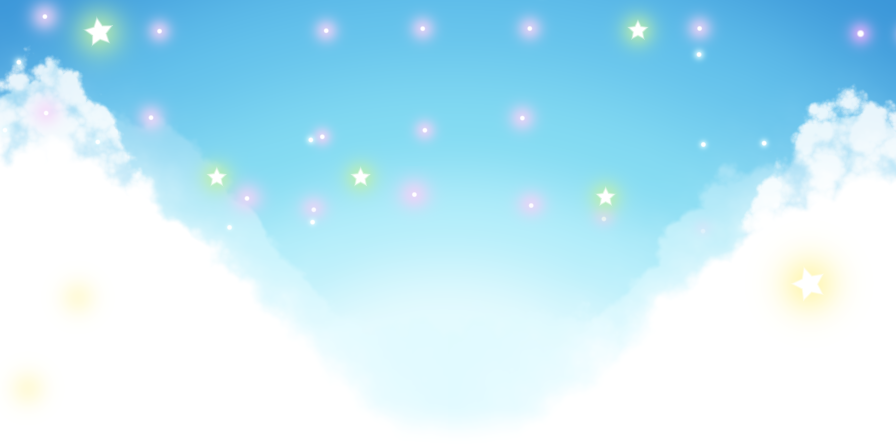
Give the GLSL for this background, as a WebGL 1 fragment shader.

```glsl
precision highp float;
uniform vec2 u_resolution;

const float FIFTH_TURN = 1.2566371;
const vec3 WHITE = vec3(1.0);
const vec3 PALE = vec3(0.87, 0.98, 1.0);
const vec3 CLOUD_SHADE = vec3(0.66, 0.87, 0.96);
const vec3 PINK = vec3(0.95, 0.82, 0.97);
const vec3 LIME = vec3(0.75, 0.94, 0.66);
const vec3 CREAM = vec3(1.0, 0.96, 0.65);

vec2 hash2(vec2 p) {
  vec2 s = vec2(dot(p, vec2(127.1, 311.7)), dot(p, vec2(269.5, 183.3)));
  return fract(sin(s) * 4375.85);
}

// Distance to the nearest scattered cell point
float cellular(vec2 p) {
  vec2 id = floor(p);
  float nearest = 2.0;
  for (int j = -1; j <= 1; j++) {
    for (int i = -1; i <= 1; i++) {
      vec2 cell = id + vec2(float(i), float(j));
      nearest = min(nearest, distance(p, cell + hash2(cell)));
    }
  }
  return nearest;
}

// Layered round puffs, centred near zero
float billow(vec2 p) {
  float sum = 0.0;
  float amp = 0.5;
  for (int i = 0; i < 4; i++) {
    sum += amp * (0.47 - cellular(p));
    p = mat2(1.6, 1.2, -1.2, 1.6) * p + 4.7;
    amp *= 0.52;
  }
  return sum;
}

float smoothMin(float a, float b, float k) {
  float h = max(k - abs(a - b), 0.0) / k;
  return min(a, b) - 0.25 * h * h * k;
}

// Height of a shelf that turns into a steep slope
float ridge(float u, vec2 shelf, vec2 slope) {
  return smoothMin(shelf.x - shelf.y * u, slope.x - slope.y * u, 0.04);
}

vec3 skyColor(vec2 p) {
  float d = length((p - vec2(1.0, 0.1)) * vec2(0.75, 1.0));
  vec3 c = mix(vec3(0.89, 0.98, 0.995), vec3(0.70, 0.93, 0.98), smoothstep(0.18, 0.44, d));
  c = mix(c, vec3(0.52, 0.86, 0.95), smoothstep(0.40, 0.62, d));
  c = mix(c, vec3(0.38, 0.75, 0.92), smoothstep(0.58, 0.92, d));
  return mix(c, vec3(0.23, 0.59, 0.85), smoothstep(0.85, 1.18, d));
}

float halo(vec2 p, float radius) {
  return exp(-dot(p, p) / (radius * radius));
}

// One jittered light in each chosen grid cell
vec3 sparkles(vec3 c, vec2 p, float size, float radius, float share, vec3 tint) {
  vec2 id = floor(p / size);
  vec2 rnd = hash2(id + 7.0);
  vec2 q = p - (id + 0.3 + 0.4 * rnd) * size;
  float on = step(hash2(id + 31.0).x, share) * smoothstep(0.44, 0.56, p.y);
  float r = radius * (0.65 + 0.5 * rnd.y);
  c = mix(c, tint, 0.8 * on * halo(q, r));
  return mix(c, WHITE, on * smoothstep(0.007, 0.003, length(q)));
}

float starDistance(vec2 p, float radius, float turn) {
  float a = atan(p.x, p.y) + turn + 0.5 * FIFTH_TURN;
  a = abs(mod(a, FIFTH_TURN) - 0.5 * FIFTH_TURN);
  vec2 q = length(p) * vec2(sin(a), cos(a)) - vec2(0.0, radius);
  return dot(q, vec2(0.897, 0.443));
}

vec3 glowingStar(vec3 c, vec2 p, float radius, float turn, vec3 tint) {
  c = mix(c, tint, 0.8 * halo(p, radius * 1.7));
  return mix(c, WHITE, smoothstep(0.003, -0.003, starDistance(p, radius, turn)));
}

void main() {
  vec2 p = gl_FragCoord.xy / u_resolution * vec2(2.0, 1.0);
  float u = 1.0 - abs(p.x - 1.0);
  float right = step(1.0, p.x);
  float puffs = billow(p * 8.0);
  float detail = billow(p * 13.0 + 3.0);

  // Sky and pale haze low in the valley
  vec3 c = skyColor(p);
  c = mix(c, PALE, 0.6 * smoothstep(0.0, 0.05, 0.30 + 0.14 * detail - p.y));

  // Thin shelf behind the main banks
  float shelf = ridge(u, vec2(0.80 - 0.1 * right, 0.2), vec2(1.2 - 0.12 * right, 1.18));
  float veil = smoothstep(0.0, 0.03, shelf + 0.12 * puffs - p.y);
  c = mix(c, mix(CLOUD_SHADE, PALE, smoothstep(0.75, 0.45, p.y)), 0.5 * veil);

  // Tall cumulus at each side
  float peak = 0.865 - 0.07 * right - 5.0 * (u - 0.095) * (u - 0.095);
  float tower = smoothstep(0.0, 0.045, peak + 0.16 * detail - p.y);
  vec3 towerColor = mix(CLOUD_SHADE, WHITE, smoothstep(-0.22, 0.16, puffs + 0.5 * detail));
  c = mix(c, towerColor, 0.85 * tower);

  // Scattered pink and white lights
  c = sparkles(c, p, 0.21, 0.032, 0.4, PINK);
  c = sparkles(c, p + 0.07, 0.17, 0.012, 0.3, PALE);

  // White front banks with soft glowing rims
  vec2 flatPart = mix(vec2(0.69, 0.2), vec2(0.62, 0.28), right);
  vec2 steepPart = mix(vec2(0.86, 0.88), vec2(0.78, 0.84), right);
  float depth = ridge(u, flatPart, steepPart) + 0.13 * puffs - p.y;
  float softness = mix(0.09, 0.03, smoothstep(0.1, 0.5, p.y));
  c = mix(c, WHITE, 0.45 * exp(-12.0 * max(-depth, 0.0)));
  c = mix(c, WHITE, smoothstep(-0.01, softness, depth));
  c = mix(c, WHITE, smoothstep(0.1, 0.0, p.y));

  // Large stars and the lamps within the clouds
  c = glowingStar(c, p - vec2(0.221, 0.928), 0.032, 0.15, LIME);
  c = glowingStar(c, p - vec2(1.424, 0.932), 0.022, 0.0, LIME);
  c = glowingStar(c, p - vec2(0.484, 0.604), 0.021, 0.0, LIME);
  c = glowingStar(c, p - vec2(0.805, 0.604), 0.021, 0.0, LIME);
  c = glowingStar(c, p - vec2(1.352, 0.560), 0.021, 0.0, LIME);
  c = glowingStar(c, p - vec2(1.806, 0.366), 0.038, 0.3, CREAM);
  c = mix(c, CREAM, 0.4 * halo(p - vec2(0.174, 0.336), 0.04));
  c = mix(c, CREAM, 0.4 * halo(p - vec2(0.062, 0.133), 0.04));
  c = mix(c, vec3(0.84, 0.68, 0.98), 0.9 * halo(p - vec2(1.921, 0.925), 0.026));
  c = mix(c, WHITE, smoothstep(0.010, 0.004, length(p - vec2(1.921, 0.925))));

  gl_FragColor = vec4(c, 1.0);
}
```
